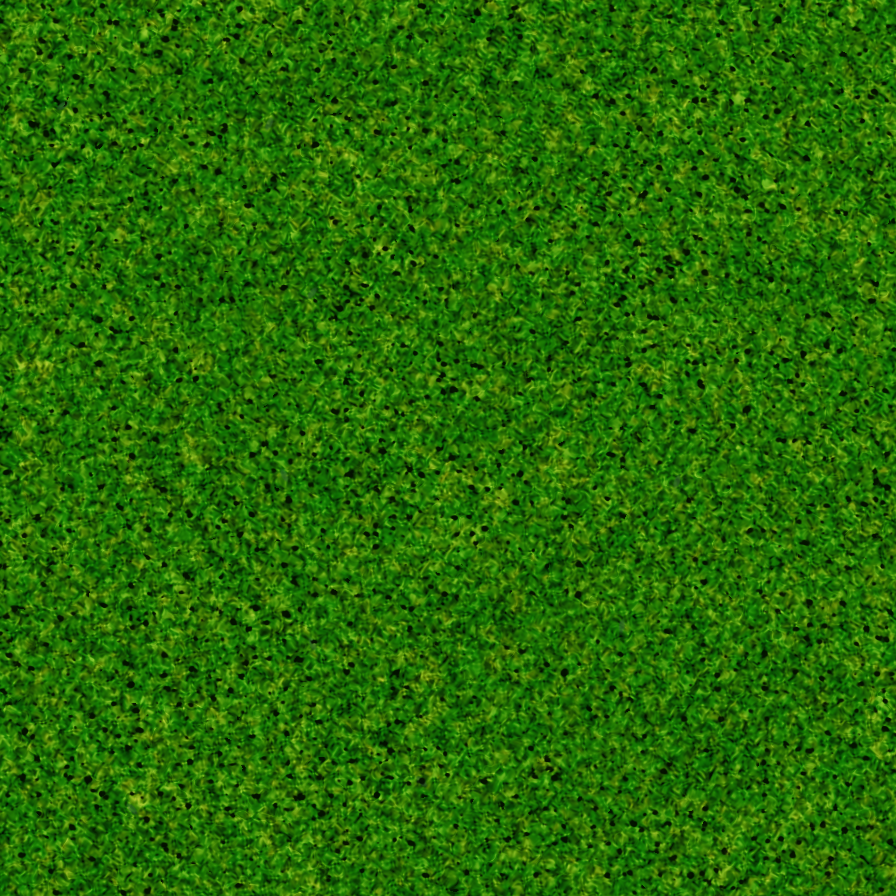
A WebGL 1 fragment shader for this texture:

```glsl
precision highp float;
// Dense mossy turf: fine green grain, yellowish fibres, faint level streaks and small dark pits.

uniform vec2 u_resolution;

#define GRAIN_FREQ 330.0
#define TUFT_FREQ 180.0
#define CLUMP_FREQ 75.0
#define FIBRE_FREQ 125.0
#define STREAK_FREQ vec2(5.0, 30.0)
#define PIT_CELLS 58.0
#define PIT_CHANCE 0.22
#define PIT_RADIUS 0.0038
#define FLAKE_CELLS 5.0
#define FLAKE_CHANCE 0.25
#define CURL 0.0009
#define CONTRAST 0.93

float hash(vec2 p) {
  return fract(sin(dot(p, vec2(127.1, 311.7))) * 43758.5453);
}

vec2 hash2(vec2 p) {
  return vec2(hash(p), hash(p + 57.3));
}

vec2 rotate(vec2 p, float angle) {
  float c = cos(angle), s = sin(angle);
  return vec2(c * p.x - s * p.y, s * p.x + c * p.y);
}

// Value noise with mean 0 and a spread of about 1
float noise(vec2 p) {
  vec2 cell = floor(p), f = fract(p);
  f = f * f * (3.0 - 2.0 * f);
  float low = mix(hash(cell), hash(cell + vec2(1.0, 0.0)), f.x);
  float high = mix(hash(cell + vec2(0.0, 1.0)), hash(cell + 1.0), f.x);
  return (mix(low, high, f.y) - 0.5) * 4.66;
}

// Colour ramp over brightness, measured in standard deviations
vec3 turfColour(float z) {
  vec3 c = mix(vec3(0.01, 0.06, 0.0), vec3(0.05, 0.24, 0.01), smoothstep(-2.7, -1.5, z));
  c = mix(c, vec3(0.09, 0.35, 0.01), clamp((z + 1.5) / 0.75, 0.0, 1.0));
  c = mix(c, vec3(0.13, 0.44, 0.01), clamp((z + 0.75) / 0.75, 0.0, 1.0));
  c = mix(c, vec3(0.20, 0.52, 0.02), clamp(z / 0.8, 0.0, 1.0));
  c = mix(c, vec3(0.36, 0.64, 0.07), clamp((z - 0.8) / 0.95, 0.0, 1.0));
  return mix(c, vec3(0.58, 0.78, 0.18), clamp((z - 1.75) / 1.3, 0.0, 1.0));
}

// Coverage by one layer of scattered ragged pits
float pits(vec2 p, float ragged, float density) {
  vec2 cell = floor(p * PIT_CELLS);
  vec2 centre = (cell + 0.27 + 0.46 * hash2(cell + 11.0)) / PIT_CELLS;
  float radius = PIT_RADIUS * mix(0.3, 1.0, hash(cell + 31.0));
  float present = step(hash(cell + 71.0), PIT_CHANCE * density);
  float d = length((p - centre) * vec2(0.9, 1.1)) + 0.0008 * ragged;
  return present * (1.0 - smoothstep(radius - 0.0016, radius + 0.0014, d));
}

// Coverage by a few pale slivers
float flakes(vec2 p) {
  vec2 cell = floor(p * FLAKE_CELLS);
  vec2 centre = (cell + 0.2 + 0.6 * hash2(cell + 5.0)) / FLAKE_CELLS;
  vec2 q = rotate(p - centre, 6.2832 * hash(cell + 9.0));
  float present = step(hash(cell + 3.0), FLAKE_CHANCE);
  return present * (1.0 - smoothstep(0.6, 1.2, length(q / vec2(0.008, 0.0035))));
}

void main() {
  vec2 p = gl_FragCoord.xy / u_resolution.y;

  // Curl the fine layers slightly so that no lattice shows
  vec2 curl = CURL * vec2(noise(p * 110.0 + 5.0), noise(rotate(p, 0.7) * 110.0 + 63.0));
  vec2 q = p + curl;

  // Layers of grain, each turned differently
  float grain = noise(rotate(q, 0.6) * GRAIN_FREQ);
  float tuft = noise(rotate(q, 1.1) * TUFT_FREQ + 17.0);
  float clump = noise(rotate(q, 0.3) * CLUMP_FREQ + 43.0);
  float streak = noise(p * STREAK_FREQ + 0.25 * clump);
  float patches = noise(rotate(p, 0.8) * 9.0 + 91.0);
  float z = 0.78 * grain + 0.54 * tuft + 0.13 * clump + 0.08 * streak + 0.03 * patches;

  // Thin curled fibres catch the light in the brighter clumps
  float ridge = abs(noise(rotate(q, 0.2) * FIBRE_FREQ + 7.0));
  float gate = smoothstep(0.3, 2.0, clump + 0.3 * streak + 0.1 * patches);
  float fibre = (1.0 - smoothstep(0.1, 0.6, ridge)) * gate;
  z = CONTRAST * (z + 0.85 * fibre);

  // Warmer and cooler greens, less varied where bright
  vec3 colour = turfColour(z);
  float warmth = 0.75 * noise(rotate(q, 0.9) * 120.0 + 29.0) + 0.25 * clump + 0.1 * streak;
  colour.r *= exp(mix(0.36, 0.12, smoothstep(0.5, 2.0, z)) * warmth - 0.03);

  colour = mix(colour, vec3(0.22, 0.40, 0.22), 0.5 * flakes(p));

  // Dark pits, in two overlapping layers
  float density = clamp(1.0 + 0.25 * patches + 0.2 * streak, 0.3, 1.9);
  float ragged = 0.6 * grain + 0.6 * tuft;
  float pit = max(pits(p, ragged, density), pits(rotate(p, 0.5) + 3.7, ragged, density));
  colour = mix(colour, vec3(0.01, 0.05, 0.0), 0.93 * pit);

  gl_FragColor = vec4(colour, 1.0);
}
```
